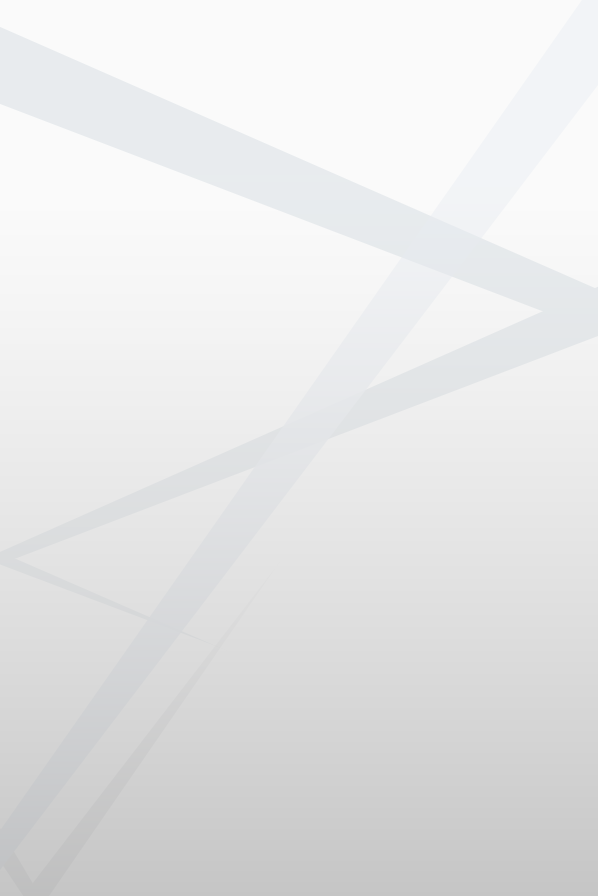
This background is drawn by a Shadertoy shader. Its source:

```glsl
#define SKY_TOP 0.982
#define SKY_BOTTOM 0.773
#define SKY_FULL_HEIGHT 0.8
#define SKY_CURVE 1.3
#define RIBBON_TINT vec3(0.925, 0.940, 0.951)
#define BEAM_TINT vec3(0.968, 0.975, 0.985)
#define SLIVER_TINT vec3(0.967, 0.968, 0.970)
#define UPPER_ARM_HIDDEN 0.45
#define LOWER_ARM_HIDDEN 0.85

// Antialiased half plane: 1 on the left of the direction a -> b
float leftOf(vec2 p, vec2 a, vec2 b) {
    vec2 normal = vec2(a.y - b.y, b.x - a.x);
    float pixel = length(normal / iResolution.xy);
    return clamp(dot(p - a, normal) / pixel + 0.5, 0.0, 1.0);
}

// Tapering band between two lines, each given as (start, end) from left to right
float band(vec2 p, vec4 upper, vec4 lower) {
    return leftOf(p, upper.zw, upper.xy) * leftOf(p, lower.xy, lower.zw);
}

vec3 tinted(vec3 color, vec3 tint, float amount) {
    return color * mix(vec3(1.0), tint, amount);
}

void mainImage(out vec4 fragColor, in vec2 fragCoord) {
    vec2 p = fragCoord / iResolution.xy;

    // Vertical grey gradient
    float rise = clamp(p.y / SKY_FULL_HEIGHT, 0.0, 1.0);
    vec3 color = vec3(mix(SKY_TOP, SKY_BOTTOM, pow(1.0 - rise, SKY_CURVE)));

    // Long diagonal beam
    float beam = band(p, vec4(0.0, 0.073, 0.973, 1.0),
                         vec4(0.0234, 0.0495, 1.0, 0.905));

    // Folded ribbon: two wide arms and a thin tail
    float upperArm = band(p, vec4(0.0, 0.970, 1.0, 0.677),
                             vec4(0.0, 0.884, 1.0, 0.629));
    float lowerArm = band(p, vec4(0.0, 0.384, 1.0, 0.680),
                             vec4(0.0, 0.370, 1.0, 0.625));
    float tail = band(p, vec4(0.0, 0.384, 0.361, 0.279),
                         vec4(0.0, 0.370, 0.361, 0.279));

    // Sliver beside the beam, joined to it by a short hook
    float sliver = band(p, vec4(0.0547, 0.0143, 0.463, 0.3685),
                           vec4(0.082, 0.0, 0.463, 0.3685));
    float hook = band(p, vec4(0.0234, 0.0495, 0.0547, 0.0143),
                         vec4(0.0, 0.039, 0.039, 0.0));
    hook *= 1.0 - step(0.1, p.x);

    // The beam lies over the ribbon and partly hides it
    float ribbon = max(upperArm * (1.0 - UPPER_ARM_HIDDEN * beam),
                       max(lowerArm, tail) * (1.0 - LOWER_ARM_HIDDEN * beam));
    float ribbonStrength = mix(0.45, 1.0, smoothstep(0.2, 0.85, p.y));
    float sliverStrength = 1.0 - 0.6 * smoothstep(0.12, 0.37, p.y);

    color = tinted(color, RIBBON_TINT, ribbon * ribbonStrength);
    color = tinted(color, SLIVER_TINT, max(sliver, hook) * (1.0 - beam) * sliverStrength);
    color = tinted(color, BEAM_TINT, beam);
    fragColor = vec4(color, 1.0);
}
```
